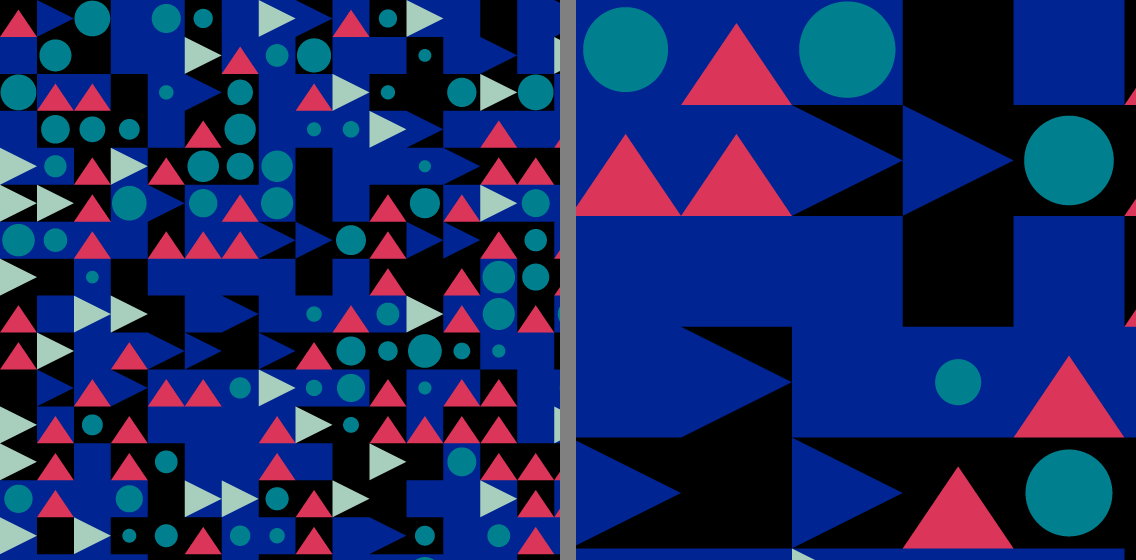
Left: the whole. Right: its middle third, enlarged.
Reproduce this pattern procedurally as a Shadertoy shader.

```glsl
// A mosaic of square tiles, blue or black, anchored at the top left.
// Each tile is empty or holds a disc of random size, an upright triangle
// or a right-pointing triangle; a grid of subsamples smooths every edge.

const float TILES = 15.157;           // tiles along the canvas height
const int SUBSAMPLES = 4;             // per axis, for antialiasing
const uint SEED = 29u;

const vec3 BLUE  = vec3(0.00, 0.14, 0.57);
const vec3 BLACK = vec3(0.0);
const vec3 TEAL  = vec3(0.00, 0.50, 0.56);
const vec3 RED   = vec3(0.86, 0.21, 0.35);
const vec3 MINT  = vec3(0.66, 0.81, 0.74);

const float BLUE_GROUND = 0.51;       // share of tiles with a blue ground
const float DISC_SHARE = 0.26;        // share of tiles for each motif
const float UPRIGHT_SHARE = 0.235;
const float MINT_SHARE = 0.125;
const float BLUE_SHARE = 0.165;

const float MIN_RADIUS = 0.16;        // in tile widths
const float MAX_RADIUS = 0.485;
const float UPRIGHT_HEIGHT = 0.74;

// Integer hash giving three independent values in 0..1
vec3 hash3(uvec3 v) {
    v = v * 1664525u + 1013904223u;
    v.x += v.y * v.z; v.y += v.z * v.x; v.z += v.x * v.y;
    v ^= v >> 16u;
    v.x += v.y * v.z; v.y += v.z * v.x; v.z += v.x * v.y;
    return vec3(v >> 8u) / 16777216.0;
}

// Triangle on a unit base, with its apex at the given height
bool inTriangle(float across, float along, float height) {
    return along >= 0.0 && abs(across - 0.5) < 0.5 * (1.0 - along / height);
}

// Colour at a point in tile units, with y running down
vec3 mosaic(vec2 p) {
    vec2 tile = floor(p);
    vec2 q = p - tile;
    vec3 rnd = hash3(uvec3(uvec2(tile), SEED));
    vec3 color = rnd.x < BLUE_GROUND ? BLUE : BLACK;

    // Walk through the motif shares
    float pick = rnd.y;
    if (pick < DISC_SHARE) {
        float radius = mix(MIN_RADIUS, MAX_RADIUS, rnd.z);
        return length(q - 0.5) < radius ? TEAL : color;
    }
    pick -= DISC_SHARE;
    if (pick < UPRIGHT_SHARE)
        return inTriangle(q.x, 1.0 - q.y, UPRIGHT_HEIGHT) ? RED : color;
    pick -= UPRIGHT_SHARE;
    if (pick < MINT_SHARE + BLUE_SHARE && inTriangle(q.y, q.x, 1.0))
        return pick < MINT_SHARE ? MINT : BLUE;
    return color;
}

void mainImage(out vec4 fragColor, in vec2 fragCoord) {
    vec2 corner = fragCoord - 0.5;
    vec3 sum = vec3(0.0);
    for (int j = 0; j < SUBSAMPLES; j++)
    for (int i = 0; i < SUBSAMPLES; i++) {
        vec2 offset = (vec2(i, j) + 0.5) / float(SUBSAMPLES);
        vec2 pos = corner + offset;
        pos.y = iResolution.y - pos.y;
        sum += mosaic(pos * TILES / iResolution.y);
    }
    fragColor = vec4(sum / float(SUBSAMPLES * SUBSAMPLES), 1.0);
}
```
